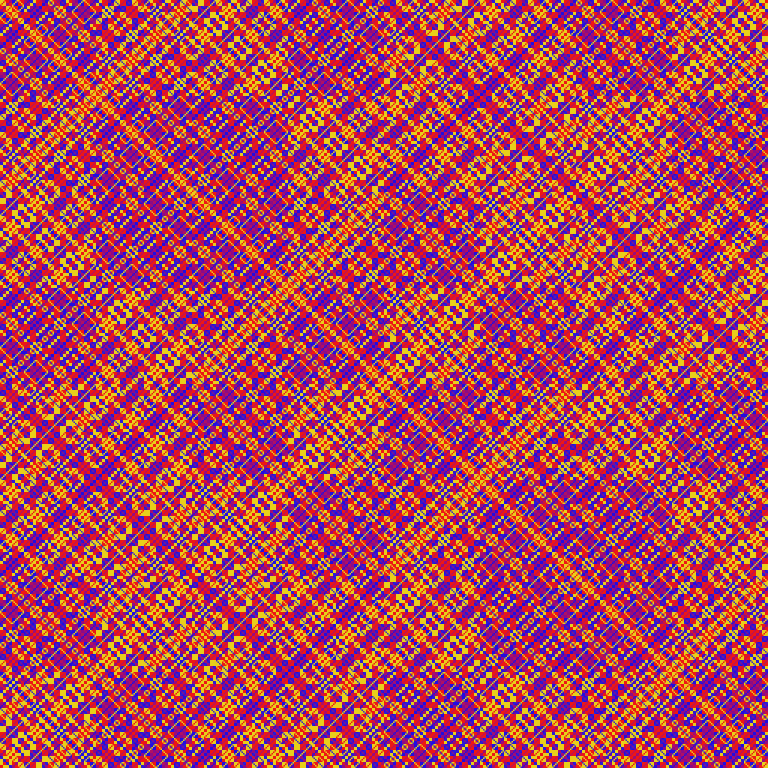
A WebGL 1 fragment shader for this pattern:

```glsl
precision highp float;
uniform vec2 u_resolution;

// Bitwise exclusive or of two whole numbers below 512
float exclusiveOr(vec2 cell) {
  float result = 0.0;
  float weight = 1.0;
  for (int bit = 0; bit < 9; bit++) {
    vec2 digit = mod(cell, 2.0);
    result += abs(digit.x - digit.y) * weight;
    cell = floor(cell * 0.5);
    weight *= 2.0;
  }
  return result;
}

// Cyclic bands: yellow, red, magenta, purple, blue, indigo
vec3 bandColor(float phase) {
  vec3 color = vec3(0.91, 0.81, 0.10);
  color = mix(color, vec3(0.93, 0.09, 0.08), step(0.27, phase));
  color = mix(color, vec3(0.69, 0.06, 0.39), step(0.53, phase));
  color = mix(color, vec3(0.55, 0.04, 0.53), step(0.63, phase));
  color = mix(color, vec3(0.13, 0.05, 0.88), step(0.77, phase));
  return mix(color, vec3(0.22, 0.15, 0.78), step(0.91, phase));
}

vec3 weave(vec2 uv) {
  vec2 cell = floor(clamp(uv, 0.0, 0.9999) * 512.0);
  cell.y = 511.0 - cell.y;
  float value = exclusiveOr(cell);
  float phase = fract((value + 0.5) / 11.0);
  // Slow drift between warm and dark regions
  float warmth = -cos((value - 223.5) * 0.035);
  return bandColor(pow(phase, 1.0 + 0.3 * warmth));
}

void main() {
  // Four samples per pixel smooth the cell edges
  vec3 color = vec3(0.0);
  for (int j = 0; j < 2; j++) {
    for (int i = 0; i < 2; i++) {
      vec2 offset = vec2(float(i), float(j)) * 0.5 - 0.25;
      color += weave((gl_FragCoord.xy + offset) / u_resolution);
    }
  }
  gl_FragColor = vec4(color * 0.25, 1.0);
}
```
